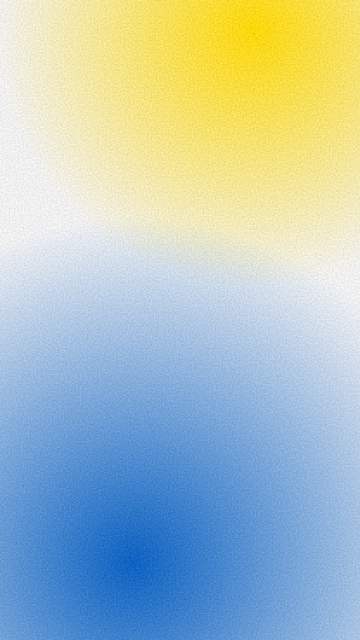
Write a Shadertoy shader that draws this background.

```glsl
// Two soft radial glows, yellow above and blue below, on an off-white ground.
// Each glow fades linearly from its centre to its rim; fine gradient noise
// lays a paper-like grain over everything. Lengths are in canvas heights.

#define GROUND        vec3(0.94, 0.94, 0.945)
#define YELLOW        vec3(0.985, 0.845, 0.04)
#define BLUE          vec3(0.05, 0.385, 0.76)
#define YELLOW_CENTRE vec2(0.397, 0.954)
#define BLUE_CENTRE   vec2(0.208, 0.121)
#define YELLOW_RADIUS 0.405
#define BLUE_RADIUS   0.540
#define GRAIN_SCALE   370.0
#define GRAIN_AMOUNT  0.085

// Pseudo-random unit gradient for a lattice cell
vec2 cellGradient(vec2 cell) {
    vec3 h = fract(cell.xyx * vec3(0.1031, 0.1030, 0.0973));
    h += dot(h, h.yzx + 33.33);
    float angle = 6.28319 * fract((h.x + h.y) * h.z);
    return vec2(cos(angle), sin(angle));
}

// Gradient noise with quintic interpolation, centred on zero
float gradientNoise(vec2 p) {
    vec2 cell = floor(p), f = fract(p);
    vec2 u = f * f * f * (f * (f * 6.0 - 15.0) + 10.0);
    vec2 e = vec2(1.0, 0.0);
    float a = dot(cellGradient(cell), f);
    float b = dot(cellGradient(cell + e.xy), f - e.xy);
    float c = dot(cellGradient(cell + e.yx), f - e.yx);
    float d = dot(cellGradient(cell + e.xx), f - e.xx);
    return mix(mix(a, b, u.x), mix(c, d, u.x), u.y);
}

// Opacity of a glow: one at the centre, zero from the rim outwards
float glow(vec2 p, vec2 centre, float radius) {
    return clamp(1.0 - distance(p, centre) / radius, 0.0, 1.0);
}

void mainImage(out vec4 fragColor, in vec2 fragCoord) {
    vec2 p = fragCoord / iResolution.y;

    // Glows over the ground
    vec3 color = mix(GROUND, YELLOW, glow(p, YELLOW_CENTRE, YELLOW_RADIUS));
    color = mix(color, BLUE, glow(p, BLUE_CENTRE, BLUE_RADIUS));

    // Grain
    color += GRAIN_AMOUNT * gradientNoise(p * GRAIN_SCALE);

    fragColor = vec4(clamp(color, 0.0, 1.0), 1.0);
}
```
